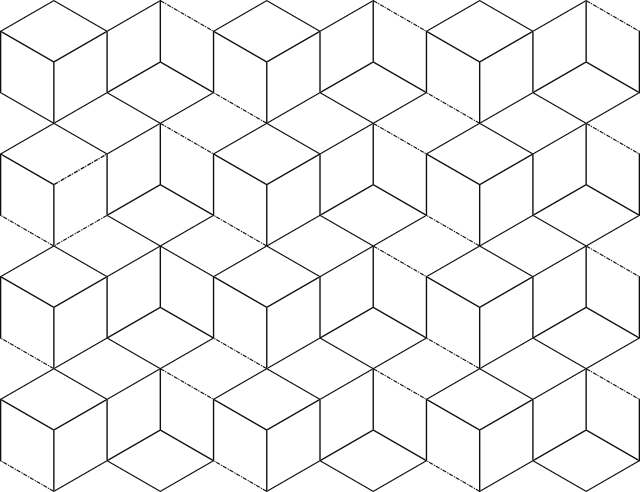
This pattern is drawn by a Shadertoy shader. Its source:

```glsl
// Outlined cubes on white: hexagons in a grid, each split by three spokes into
// faces; every other column is turned half round. A few edges are broken into
// dash-dot strokes. Each hexagon is drawn by a loop over its six sides.

#define HEX_COLUMNS 6.0
#define HEX_ROWS 4.0
#define UNIT (1.0 / 394.0)      // hairline unit, as a share of canvas height
#define SIDE_WIDTH 0.92         // slanted outline, in hairlines
#define BOLD_WIDTH 1.1          // spokes and upright outline, in hairlines
#define DASHES 8.0              // dash-dot pairs along a broken edge
#define GAP_INK 0.15            // ink left in the gaps
#define INK vec3(0.05)
#define PAPER vec3(1.0)

const float SIXTH_TURN = 1.04719755;

// Hexagon corner of unit radius, clockwise from the top.
vec2 corner(int k) {
    float angle = float(k) * SIXTH_TURN;
    return vec2(sin(angle), cos(angle));
}

// Share of a pixel covered by a stroke whose centre is at distance d.
float coverage(float d, float width, float pixel) {
    float nearEdge = max(d - 0.5 * pixel, -0.5 * width);
    float farEdge = min(d + 0.5 * pixel, 0.5 * width);
    return clamp((farEdge - nearEdge) / pixel, 0.0, 1.0);
}

// Long dash and dot, repeated along t from 0 to 1.
float dashDot(float t, float pixel) {
    float s = fract(t * DASHES);
    float soft = DASHES * pixel;
    float dash = coverage(abs(s - 0.32), 0.52, soft);
    float dotMark = coverage(abs(s - 0.79), 0.14, soft);
    return mix(GAP_INK, 1.0, max(dash, dotMark));
}

float stroke(vec2 p, vec2 a, vec2 b, float width, float pixel, bool broken) {
    vec2 along = b - a;
    float t = clamp(dot(p - a, along) / dot(along, along), 0.0, 1.0);
    float ink = coverage(length(p - a - along * t), width, pixel);
    return broken ? ink * dashDot(t, pixel) : ink;
}

void mainImage(out vec4 fragColor, in vec2 fragCoord) {
    // Inset by half a hairline so the outermost lines stay whole.
    float hairline = iResolution.y * UNIT;
    vec2 span = iResolution.xy - hairline;
    vec2 uv = (fragCoord - 0.5 * hairline) / span;

    // Hexagon index, with rows counted from the top.
    vec2 count = vec2(HEX_COLUMNS, HEX_ROWS);
    vec2 grid = vec2(uv.x, 1.0 - uv.y) * count;
    vec2 id = clamp(floor(grid), vec2(0.0), count - 1.0);

    // Position about the hexagon centre, with corners at radius one.
    vec2 p = (grid - id - 0.5) * vec2(2.0 * sin(SIXTH_TURN), -2.0);
    if (mod(id.x, 2.0) > 0.5) p = -p;

    float radius = 0.5 * span.y / HEX_ROWS;
    float pixel = 1.0 / radius;
    float unit = hairline / radius;

    // Which edges are broken in this hexagon.
    bool wholeSide = id == vec2(0.0) || id == vec2(1.0, 2.0);
    bool worn = id == vec2(0.0, 1.0);

    float ink = 0.0;
    for (int k = 0; k < 6; k++) {
        bool upright = k % 3 == 1;
        bool brokenSide = (k == 3 && !wholeSide) || (k == 2 && worn);
        float width = unit * (upright ? BOLD_WIDTH : SIDE_WIDTH);
        ink = max(ink, stroke(p, corner(k), corner(k + 1), width, pixel, brokenSide));

        // Spokes reach every second corner.
        if (k % 2 == 1) {
            bool brokenSpoke = k == 1 && worn;
            ink = max(ink, stroke(p, vec2(0.0), corner(k), unit * BOLD_WIDTH, pixel, brokenSpoke));
        }
    }

    fragColor = vec4(mix(PAPER, INK, ink), 1.0);
}
```
